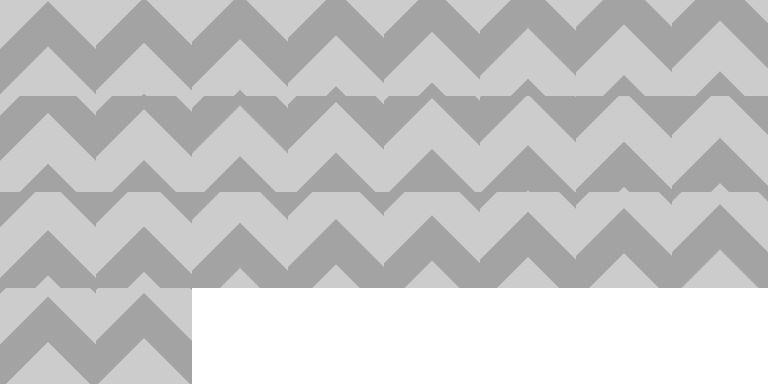
Reproduce this pattern procedurally as a WebGL 1 fragment shader.

```glsl
precision highp float;

uniform vec2 u_resolution;

// Signed vertical distance to a chevron band, negative inside; p runs 0..1 downward
float chevronDistance(vec2 p, float phase) {
    float height = p.y - abs(p.x - 0.5) - 0.248 + phase;
    return abs(fract(height + 0.5) - 0.5) - sqrt(2.0) / 6.0;
}

void main() {
    // Grid of 8 by 4 cells, counted from the top left
    vec2 grid = gl_FragCoord.xy / u_resolution * vec2(8.0, 4.0);
    grid.y = 4.0 - grid.y;
    vec2 cell = floor(grid);
    float frame = cell.x + 8.0 * cell.y;

    // Each cell lifts the zigzag by one step of a 26-step cycle
    float band = chevronDistance(fract(grid), frame / 26.0);
    float pixel = 4.0 / u_resolution.y;
    float coverage = smoothstep(pixel, -pixel, band);
    vec3 color = mix(vec3(0.8), vec3(0.64), coverage);

    // Cells after the last step stay blank
    color = mix(color, vec3(1.0), step(25.5, frame));
    gl_FragColor = vec4(color, 1.0);
}
```
